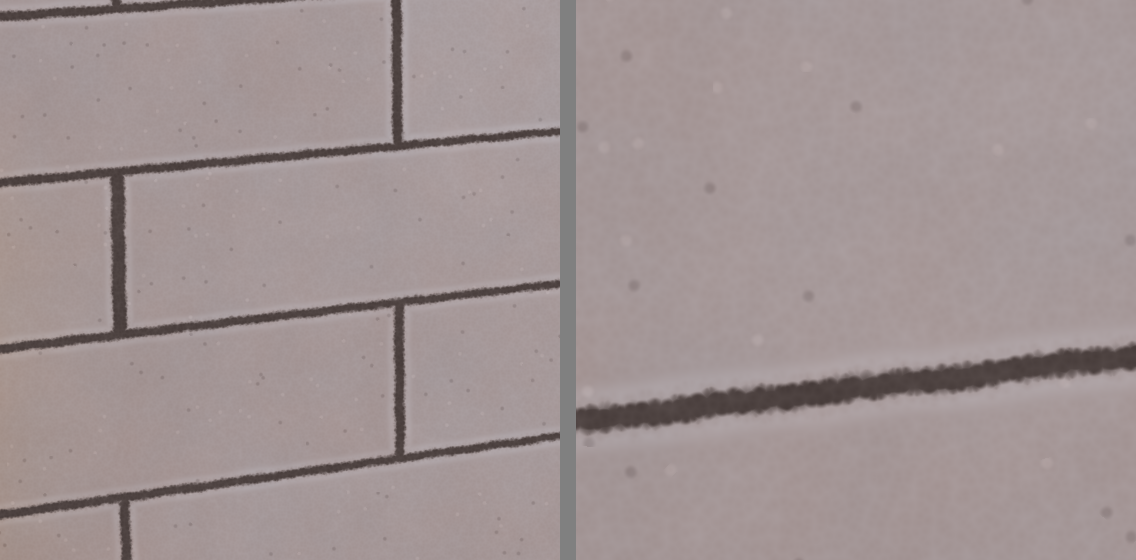
Left, the full canvas; right, a detail of the centre.
Write a WebGL 1 fragment shader that draws this texture.

```glsl
precision highp float;
// Running-bond wall of long pinkish-grey bricks with dark recessed joints, seen at a slant.

uniform vec2 u_resolution;

#define FIRST_JOINT vec2(0.030, 0.068)   // depth of the top joint at the left edge, rise to the right
#define COURSE vec2(0.2965, 0.0243)      // course height at the left edge, shrink to the right
#define BED_HALF vec2(0.0078, 0.0063)    // half width of bed joints at left and right
#define HEAD_HALF 0.0095                 // mean half width of upright joints
#define ROUGHNESS 0.0035                 // raggedness of the joint edges
#define BLUR 0.0022                      // softness of the joint edges
#define GRAIN 0.34                       // contrast of the brick surface
#define JOINT_COLOR vec3(0.305, 0.262, 0.255)
#define BRICK_DARK vec3(0.628, 0.570, 0.568)
#define BRICK_LIGHT vec3(0.682, 0.640, 0.648)
#define WARM_STAIN vec3(0.012, -0.004, -0.030)

float hash(vec2 p) {
  vec3 q = fract(vec3(p.xyx) * 0.1031);
  q += dot(q, q.yzx + 33.33);
  return fract((q.x + q.y) * q.z);
}

// Cellular noise: distance to the nearest point and that point's random value.
vec2 cells(vec2 p) {
  vec2 base = floor(p);
  vec2 nearest = vec2(9.0, 0.0);
  for (int j = -1; j <= 1; j++) {
    for (int i = -1; i <= 1; i++) {
      vec2 id = base + vec2(float(i), float(j));
      vec2 point = id + vec2(hash(id), hash(id + 57.3));
      float dist = length(p - point);
      if (dist < nearest.x) nearest = vec2(dist, hash(id + 21.7));
    }
  }
  return nearest;
}

// Layered, warped sines for soft blotches, about -1 to 1.
float blotches(vec2 p) {
  float sum = 0.0;
  float amp = 0.5;
  for (int i = 0; i < 4; i++) {
    p = mat2(0.8, 0.6, -0.6, 0.8) * p * 1.7 + 1.3;
    sum += amp * sin(p.x + 1.4 * sin(p.y)) * cos(0.8 * p.y + sin(p.x));
    amp *= 0.7;
  }
  return sum;
}

void main() {
  vec2 uv = gl_FragCoord.xy / u_resolution;
  vec2 p = vec2(uv.x, 1.0 - uv.y);   // y runs down the wall

  // Surface grain
  vec2 coarse = cells(p * 75.0);
  vec2 fine = cells(p * 170.0 + 11.0);
  float grain = 0.6 * (coarse.x - 0.48) + 0.8 * (fine.x - 0.48);

  // Ragged joints: bend the wall slightly before laying out the courses
  vec2 q = p + 0.0007 * sin(p.yx * 61.0 + 2.0 * sin(p * 37.0));

  // Courses, converging to the right
  float pitch = COURSE.x - COURSE.y * q.x;
  float course = (q.y - FIRST_JOINT.x + FIRST_JOINT.y * q.x) / pitch;
  float row = floor(course);
  float bed = abs(course - floor(course + 0.5)) * pitch - mix(BED_HALF.x, BED_HALF.y, q.x);

  // Upright joints, half a brick apart in alternate courses
  float leftJoint = 0.208 + 0.018 * q.y * q.y;
  float halfBrick = 0.500 + 0.008 * q.y - 0.018 * q.y * q.y;
  float column = (q.x - leftJoint) / halfBrick - mod(row + 1.0, 2.0);
  float headHalf = HEAD_HALF * (1.0 + 0.25 * cos(2.1 * (row - 1.0)));
  float head = abs(mod(column + 1.0, 2.0) - 1.0) * halfBrick - headHalf;

  float edge = min(bed, head) + ROUGHNESS * grain;

  // Brick face: slow light, blotches, grain and a shade for each brick
  vec2 brick = vec2(floor(column * 0.5), row);
  float tone = 0.36 + 0.30 * (p.x - 0.5) - 0.26 * (p.y - 0.5);
  tone += 0.17 * blotches(p * 4.0) + 0.10 * blotches(p * 19.0 + 5.0);
  tone += GRAIN * grain + 0.12 * (hash(brick + 40.0) - 0.5);

  // Pale rim along each joint
  float rim = (edge - 0.007) / 0.006;
  tone += 0.55 * exp(-rim * rim);
  vec3 color = mix(BRICK_DARK, BRICK_LIGHT, tone);

  // Warm stain at the left, faint colour drift elsewhere
  color += WARM_STAIN * exp(-9.0 * p.x) * smoothstep(0.1, 0.5, p.y);
  color += vec3(0.006, -0.002, -0.006) * blotches(p * 9.0 + 3.0);

  // Sparse pits and chips
  float spot = smoothstep(0.38, 0.10, coarse.x);
  color -= 0.07 * spot * step(0.975, coarse.y);
  color += 0.04 * spot * step(coarse.y, 0.02);

  // Joint fill
  float soft = BLUR + 0.7 / min(u_resolution.x, u_resolution.y);
  vec3 joint = JOINT_COLOR + 0.04 * grain + 0.012 * blotches(p * 14.0);
  color = mix(joint, color, smoothstep(-soft, soft, edge));

  gl_FragColor = vec4(color, 1.0);
}
```
